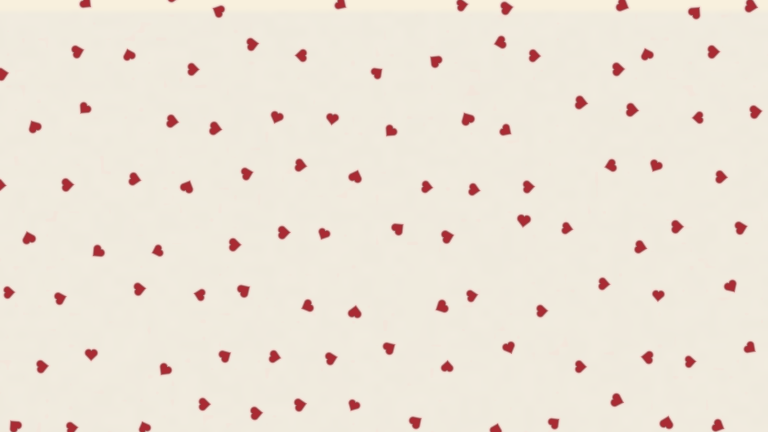
Write a Shadertoy shader that draws this pattern.

```glsl
// Small red hearts scattered and turned at random on a warm cream ground.

#define SPACING 0.137      // cell size, in canvas heights
#define JITTER 0.56        // wander of a heart inside its cell
#define HEART_SIZE 0.0243  // heart scale, in canvas heights
#define EDGE_SOFT 0.0030   // half width of the soft outline
#define HALO_WIDTH 0.0062  // reach of the pink blush around a heart
#define TIP_RIGHT 0.35     // share of hearts whose tip points right
#define STRIP 0.036        // height of the pale band at the top

const vec3 CREAM = vec3(0.941, 0.920, 0.871);
const vec3 PALE = vec3(0.972, 0.942, 0.865);
const vec3 BLUSH = vec3(0.970, 0.870, 0.840);
const vec3 RED = vec3(0.665, 0.165, 0.200);
const vec3 RIM = vec3(0.570, 0.220, 0.235);

float hash(vec2 p) {
    return fract(sin(dot(p, vec2(127.1, 311.7))) * 43758.5453);
}

float noise(vec2 p) {
    vec2 i = floor(p), f = fract(p);
    f = f * f * (3.0 - 2.0 * f);
    return mix(mix(hash(i), hash(i + vec2(1, 0)), f.x),
               mix(hash(i + vec2(0, 1)), hash(i + vec2(1, 1)), f.x), f.y);
}

// Signed distance to a heart with its tip at the origin, lobes upward
float heart(vec2 p) {
    p.x = abs(p.x);
    if (p.x + p.y > 1.0) return length(p - vec2(0.25, 0.75)) - 0.3536;
    float notch = length(p - vec2(0.0, 1.0));
    float side = length(p - 0.5 * max(p.x + p.y, 0.0));
    return min(notch, side) * sign(p.x - p.y);
}

// Distance to the heart of this cell; jitter keeps it inside the cell
float scatteredHearts(vec2 uv) {
    vec2 grid = uv / SPACING + vec2(0.3, 0.2);
    grid.x += 0.5 * mod(floor(grid.y), 2.0);
    vec2 cell = floor(grid);
    vec2 wander = vec2(hash(cell + 3.7), hash(cell + 19.3)) - 0.5;
    vec2 p = (fract(grid) - 0.5 - JITTER * wander) * SPACING;

    float turn = hash(cell + 41.9) - 0.5;
    float angle = hash(cell + 67.1) < TIP_RIGHT ? 0.5 * turn : 6.2832 * turn;
    vec2 tip = vec2(cos(angle), sin(angle));
    float size = HEART_SIZE * mix(0.93, 1.07, hash(cell + 83.3));
    vec2 q = vec2(dot(p, vec2(-tip.y, tip.x)), -dot(p, tip)) / size;
    return heart(q + vec2(0.0, 0.55)) * size;
}

void mainImage(out vec4 fragColor, in vec2 fragCoord) {
    vec2 uv = fragCoord / iResolution.y;

    // Ground with faint mottling, rare blush flecks and a pale top band
    vec3 color = CREAM + 0.008 * (noise(uv * 40.0) - 0.5);
    color = mix(color, BLUSH, 0.35 * smoothstep(0.88, 0.98, noise(uv * 55.0 + 7.0)));
    color = mix(color, PALE, smoothstep(1.0 - STRIP, 1.0 - 0.4 * STRIP, uv.y));

    // Blush, then the heart with its duller rim
    float d = scatteredHearts(uv);
    float soft = max(EDGE_SOFT, 0.75 / iResolution.y);
    color = mix(color, BLUSH, 0.85 * (1.0 - smoothstep(0.5 * HALO_WIDTH, HALO_WIDTH, d)));
    vec3 ink = mix(RED, RIM, smoothstep(-0.005, -0.001, d));
    color = mix(color, ink, 1.0 - smoothstep(-soft, soft, d));

    fragColor = vec4(color, 1.0);
}
```
